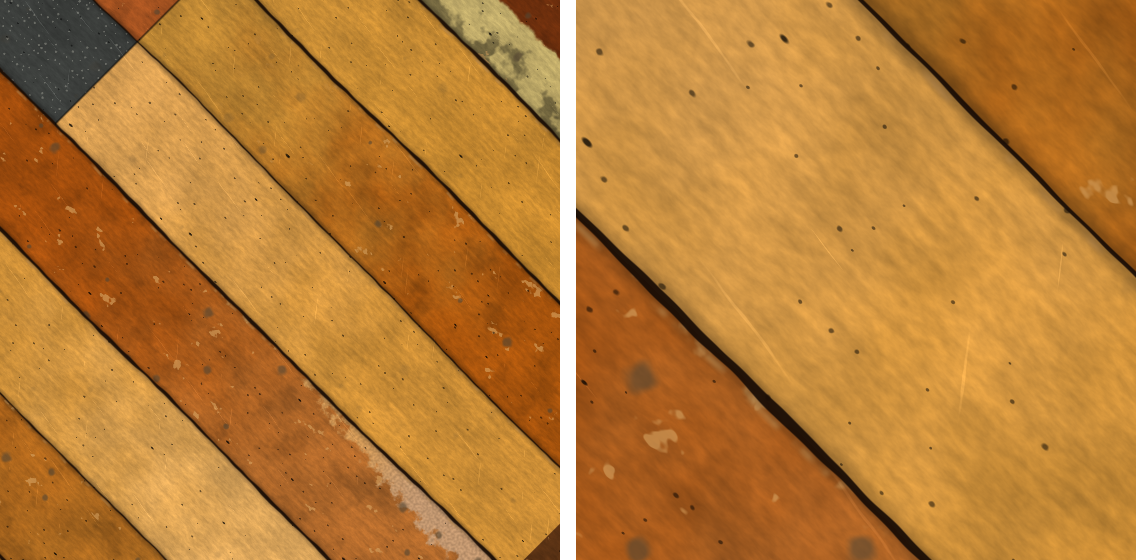
Left: the whole. Right: its middle third, enlarged.
Write a Shadertoy shader that draws this texture.

```glsl
// Worn diagonal floorboards: seven varnished planks with dark seams and butt joints.
// The plane is turned into along/across plank coordinates; each plank takes a tint,
// then gradient-noise grain, flaked varnish, scratches and pits are laid on top.

float hash(vec2 p) {
    vec3 q = fract(p.xyx * 0.1031);
    q += dot(q, q.yzx + 33.33);
    return fract((q.x + q.y) * q.z);
}

vec2 gradientAt(vec2 cell) {
    float a = 6.2832 * hash(cell);
    return vec2(cos(a), sin(a));
}

float noise(vec2 p) {
    vec2 i = floor(p), f = fract(p), e = vec2(0, 1);
    vec2 w = f * f * f * (f * (f * 6.0 - 15.0) + 10.0);
    return mix(mix(dot(gradientAt(i), f), dot(gradientAt(i + e.yx), f - e.yx), w.x),
               mix(dot(gradientAt(i + e), f - e), dot(gradientAt(i + 1.0), f - 1.0), w.x), w.y);
}

float fbm(vec2 p) {
    float sum = 0.0, amp = 1.0;
    for (int k = 0; k < 4; k++) {
        sum += amp * noise(p);
        p = mat2(1.6, 1.2, -1.2, 1.6) * p + 7.3;
        amp *= 0.55;
    }
    return sum;
}

// Soft random spots, one at most per cell; stretch narrows them into strokes
float spots(vec2 p, vec2 stretch, float radius, float density) {
    float mask = 0.0;
    for (int y = -1; y <= 1; y++)
    for (int x = -1; x <= 1; x++) {
        vec2 cell = floor(p) + vec2(x, y);
        vec2 centre = cell + 0.2 + 0.6 * vec2(hash(cell + 3.7), hash(cell + 19.1));
        float r = radius * (0.35 + 0.65 * hash(cell + 41.3));
        float d = length((p - centre) * stretch) + 0.3 * r * noise(p * 7.0);
        mask = max(mask, step(hash(cell + 67.9), density) * smoothstep(r, 0.35 * r, d));
    }
    return mask;
}

vec2 turn(vec2 p, float a) {
    return mat2(cos(a), sin(a), -sin(a), cos(a)) * p;
}

void mainImage(out vec4 fragColor, in vec2 fragCoord) {
    vec2 uv = fragCoord / iResolution.xy;
    float px = 1.0 / iResolution.y;

    // Along and across the planks, with slightly bowed seams
    float u = uv.x + 1.0 - uv.y;
    float v = uv.x + uv.y - 1.0;
    v += 0.014 * noise(vec2(u * 1.7, v * 3.0)) + 0.002 * noise(vec2(u * 25.0, v * 9.0));
    vec2 p = vec2(u, v);
    float lane = (v - 0.169) / 0.29;
    float plank = floor(lane), t = fract(lane);
    float seam = floor(lane + 0.5);

    // Plank tints, from the upper left end to the lower right end
    vec3 startTint[7] = vec3[](vec3(0.64, 0.36, 0.09), vec3(0.79, 0.55, 0.21),
        vec3(0.63, 0.30, 0.05), vec3(0.83, 0.61, 0.32), vec3(0.73, 0.52, 0.20),
        vec3(0.78, 0.55, 0.21), vec3(0.74, 0.66, 0.41));
    vec3 endTint[7] = vec3[](vec3(0.70, 0.44, 0.14), vec3(0.86, 0.65, 0.36),
        vec3(0.69, 0.41, 0.17), vec3(0.79, 0.55, 0.21), vec3(0.66, 0.33, 0.05),
        vec3(0.77, 0.53, 0.18), vec3(0.72, 0.64, 0.39));
    int id = int(clamp(plank + 4.0, 0.0, 6.0));
    vec3 col = mix(startTint[id], endTint[id], smoothstep(0.4, 1.5, u + 0.25 * fbm(p * 5.0)));

    // Cream strip with stained rim beside dark red wood
    if (id == 6) {
        col *= 1.0 - 0.35 * smoothstep(0.1, 0.5, fbm(p * 14.0) + 0.5 - 2.5 * t);
        col = mix(col, vec3(0.42, 0.18, 0.05), smoothstep(0.46, 0.50, t + 0.04 * fbm(p * 18.0)));
    }

    // Butt joints: black and red neighbours at the top left, brown at the lower right
    float upper = (id == 3 || id == 4) ? smoothstep(px, -px, u - 0.32) : 0.0;
    float lower = id == 3 ? smoothstep(-px, px, u - 1.935) : 0.0;
    float black = id == 3 ? upper : 0.0;
    col = mix(col, id == 3 ? vec3(0.23, 0.24, 0.23) : vec3(0.66, 0.33, 0.13), upper);
    col = mix(col, vec3(0.36, 0.20, 0.08), lower);
    float varnish = smoothstep(0.53, 0.40, col.g) * (1.0 - black);

    // Mottling and fine grain running along the planks
    col *= 1.0 + 0.14 * fbm(p * 6.0) + 0.10 * fbm(p * vec2(9.0, 70.0) + plank * 5.0);
    col *= 1.0 + 0.09 * fbm(p * vec2(60.0, 130.0));
    col *= 1.0 - 0.12 * varnish * smoothstep(0.0, 0.6, fbm(p * 11.0 + 4.0));

    // Flaked varnish, with a bare wedge widening along one plank edge
    vec3 bareWood = vec3(0.83, 0.62, 0.36);
    float flake = smoothstep(0.52, 0.66, fbm(p * vec2(16.0, 22.0) + 9.0) + 0.25 * noise(p * 90.0));
    col = mix(col, bareWood, 0.65 * flake * varnish);
    if (id == 2) {
        float reach = 0.32 * smoothstep(0.95, 1.8, u) - 0.06;
        float bare = smoothstep(-0.03, 0.05, reach - 1.0 + t + 0.13 * fbm(p * 28.0));
        vec3 chalky = mix(bareWood, vec3(0.77, 0.62, 0.48), smoothstep(1.4, 1.65, u));
        col = mix(col, chalky * (1.0 + 0.2 * noise(p * 150.0)), 0.85 * bare);
    }

    // Scratches in two directions, grey stains and dark pits
    float scratch = spots(turn(p, 0.15) * 9.0, vec2(1.0, 40.0), 0.7, 0.35);
    scratch = max(scratch, spots(turn(p, 0.9) * 14.0 + 5.0, vec2(1.0, 22.0), 0.6, 0.12));
    col = mix(col, col * 1.15 + 0.06, scratch * (0.45 + 0.4 * black));
    col = mix(col, vec3(0.6, 0.6, 0.56), 0.5 * black * spots(p * 65.0, vec2(1.0), 0.3, 0.4));
    col = mix(col, vec3(0.33, 0.27, 0.19), (0.12 + 0.5 * varnish) * spots(p * 9.0 + 2.0, vec2(1.0), 0.17, 0.3));
    col *= 1.0 - 0.5 * spots(p * 32.0, vec2(1.0, 1.4), 0.15, 0.22);
    col *= 1.0 - 0.75 * spots(p * 7.0 + 11.0, vec2(1.0, 2.2), 0.07, 0.2);

    // Seams: every third one is tight, each with a chipped pale lip below it
    float d = (lane - seam) * 0.29 * 0.7071;
    float halfWidth = mod(seam, 3.0) < 0.5 ? 0.0013 : 0.0026;
    halfWidth *= 1.0 + 0.7 * noise(vec2(u * 14.0, seam * 3.7));
    float lip = smoothstep(0.004, 0.0, abs(d + halfWidth + 0.003));
    col = mix(col, bareWood, 0.55 * lip * smoothstep(-0.1, 0.4, fbm(vec2(u * 18.0, seam))) * (1.0 - black));
    col *= 1.0 - 0.28 * smoothstep(0.012, 0.0, abs(d));
    col = mix(col, vec3(0.10, 0.05, 0.02), 0.94 * smoothstep(px, -px, abs(d) - halfWidth));
    float joint = (id == 3 || id == 4) ? abs(u - 0.32) : 1.0;
    col *= 1.0 - 0.55 * smoothstep(0.003 + px, 0.0, joint);

    fragColor = vec4(clamp(col, 0.0, 1.0), 1.0);
}
```
